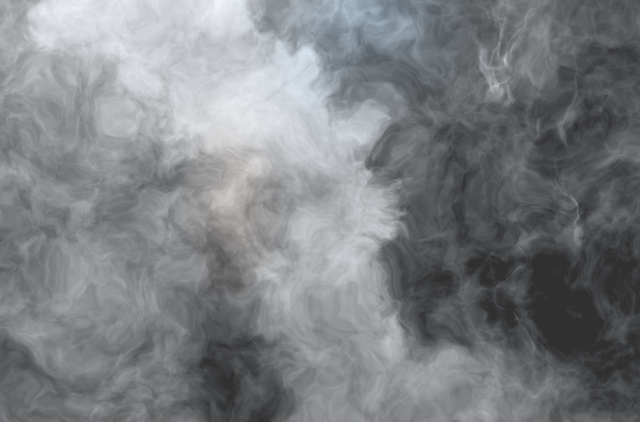
Give the GLSL for this texture, as a Shadertoy shader.

```glsl
const vec3 COOL_GREY = vec3(0.985, 1.0, 1.02);
const vec3 BLUE_HAZE = vec3(0.88, 1.0, 1.09);
const vec3 WARM_HAZE = vec3(1.04, 0.99, 0.95);
const mat2 TURN = mat2(0.8, 0.6, -0.6, 0.8);

vec3 hash3(vec2 cell) {
    vec3 h = fract(cell.xyx * vec3(0.1031, 0.103, 0.0973));
    h += dot(h, h.yxz + 33.33);
    return fract((h.xxy + h.yzz) * h.zyx);
}

// Cellular noise: x blends the cell values smoothly, y is a round puff height
vec2 cellular(vec2 p) {
    vec2 cell = floor(p), f = p - cell;
    float total = 0.0005, weights = 0.001, nearest = 2.0;
    for (int j = -1; j <= 1; j++)
    for (int i = -1; i <= 1; i++) {
        vec2 offset = vec2(i, j);
        vec3 seed = hash3(cell + offset);
        vec2 d = offset + 0.2 + 0.6 * seed.xy - f;
        float d2 = dot(d, d);
        float w = pow(max(1.0 - d2, 0.0), 3.0);
        total += w * seed.z;
        weights += w;
        nearest = min(nearest, d2);
    }
    return vec2(total / weights, 1.0 - nearest);
}

// Sum of turned octaves of both cellular measures
vec2 layers(vec2 p, int octaves, float gain) {
    vec2 sum = vec2(0.0);
    float amp = 1.0, norm = 0.0;
    for (int i = 0; i < octaves; i++) {
        sum += amp * cellular(p);
        norm += amp;
        p = TURN * p * 2.03 + 17.3;
        amp *= gain;
    }
    return sum / norm;
}

vec2 swirl(vec2 p, float scale, float strength) {
    vec2 bend = vec2(layers(p * scale + 3.1, 4, 0.5).x, layers(p * scale + 41.7, 4, 0.5).x);
    return p + strength * (bend - 0.5);
}

float blob(vec2 p, vec2 center, vec2 radius) {
    vec2 d = (p - center) / radius;
    return exp(-dot(d, d));
}

// Thin bright folds where the noise crosses its middle value
float filament(vec2 p, float sharpness) {
    float n = layers(p, 3, 0.45).x;
    return pow(max(1.0 - abs(2.0 * n - 1.0), 0.0), sharpness);
}

// Dim haze behind the plume
float hazeTone(vec2 p) {
    float tone = mix(0.47, 0.355, smoothstep(0.7, 1.1, p.x));
    tone += 0.25 * smoothstep(0.5, 1.0, p.y) * (1.0 - smoothstep(0.45, 0.9, p.x));
    tone += 0.22 * blob(p, vec2(0.86, 1.0), vec2(0.2, 0.2));
    tone += 0.12 * blob(p, vec2(1.19, 0.84), vec2(0.12, 0.17));
    tone += 0.17 * blob(p, vec2(1.08, 0.08), vec2(0.16, 0.18));
    tone += 0.05 * blob(p, vec2(0.95, 0.7), vec2(0.12, 0.15));
    tone -= 0.15 * blob(p, vec2(0.55, 0.08), vec2(0.17, 0.18));
    tone -= 0.06 * blob(p, vec2(1.02, 0.32), vec2(0.14, 0.14));
    tone -= 0.08 * blob(p, vec2(1.45, 0.2), vec2(0.22, 0.25));
    tone -= 0.06 * blob(p, vec2(1.5, 1.0), vec2(0.15, 0.3));
    return tone - 0.06 * blob(p, vec2(0.38, 0.62), vec2(0.1, 0.14));
}

// Slanted column, feathered on its left and crisper on its right
float plumeMask(vec2 p, float puff, float cloud) {
    float ragged = 0.2 * (puff - 0.72) + 0.3 * (cloud - 0.5);
    float leftEdge = 0.78 - 0.5 * p.y - 0.16 * smoothstep(0.65, 1.0, p.y);
    float rightEdge = mix(1.12, 0.87, smoothstep(0.0, 0.3, p.y))
                    + 0.07 * blob(p, vec2(p.x, 0.52), vec2(1.0, 0.13))
                    - 0.25 * smoothstep(0.68, 1.02, p.y);
    float left = smoothstep(-0.12, 0.16, p.x - leftEdge + ragged);
    float right = smoothstep(-0.04, 0.07, rightEdge - p.x + ragged);
    return left * right * mix(0.65, 0.95, smoothstep(0.0, 0.3, p.y));
}

void mainImage(out vec4 fragColor, in vec2 fragCoord) {
    vec2 p = fragCoord / iResolution.y;
    vec2 q = swirl(p, 4.5, 0.17);

    vec2 broad = layers(q * 5.0, 6, 0.58);
    vec2 fine = layers(q * 17.0 + 9.0, 4, 0.7);
    float cloud = broad.x - 0.5;
    float detail = fine.x - 0.5;

    // Haze and the lit, billowing plume
    vec2 drift = mix(p, q, 0.7);
    float haze = hazeTone(drift) + 0.46 * cloud + 0.24 * detail;
    float plume = mix(0.53, 0.87, p.y) + 0.36 * cloud + 0.17 * detail;
    plume += 0.17 * (broad.y - 0.72) + 0.1 * (fine.y - 0.72);
    float mask = plumeMask(drift, mix(broad.y, fine.y, 0.35), broad.x);
    float tone = mix(haze, plume, mask);

    // Curling wisps on the right, faint strands elsewhere
    vec2 curl = swirl(p, 4.0, 0.32);
    float wispArea = blob(p, vec2(1.31, 0.42), vec2(0.16, 0.33))
                   + 0.6 * blob(p, vec2(1.2, 0.83), vec2(0.15, 0.2));
    float wisps = 0.6 * filament(curl * vec2(6.0, 3.2), 18.0)
                + 0.5 * filament(curl * vec2(12.0, 5.5) + 23.0, 14.0);
    float veil = smoothstep(0.42, 0.6, layers(curl * vec2(8.0, 4.5) + 5.0, 4, 0.6).x);
    tone += wispArea * (0.3 * wisps * (0.4 + veil) + 0.09 * veil - 0.07);
    float strands = filament(q * 10.0 + 31.0, 9.0) + filament(q.yx * 19.0 + 63.0, 7.0);
    tone += 0.04 * (strands - 0.6) * (1.0 - 0.4 * mask);

    // Gentle shoulder keeps structure in the brightest smoke
    tone -= 0.35 * max(tone - 0.82, 0.0);

    // Tints
    float blue = blob(drift, vec2(0.88, 0.97), vec2(0.2, 0.2));
    float warm = blob(drift, vec2(0.54, 0.5), vec2(0.09, 0.17));
    vec3 tint = mix(COOL_GREY, BLUE_HAZE, 0.85 * blue);
    tint = mix(tint, WARM_HAZE, 0.6 * warm);
    fragColor = vec4(clamp(tone, 0.19, 0.95) * tint, 1.0);
}
```
